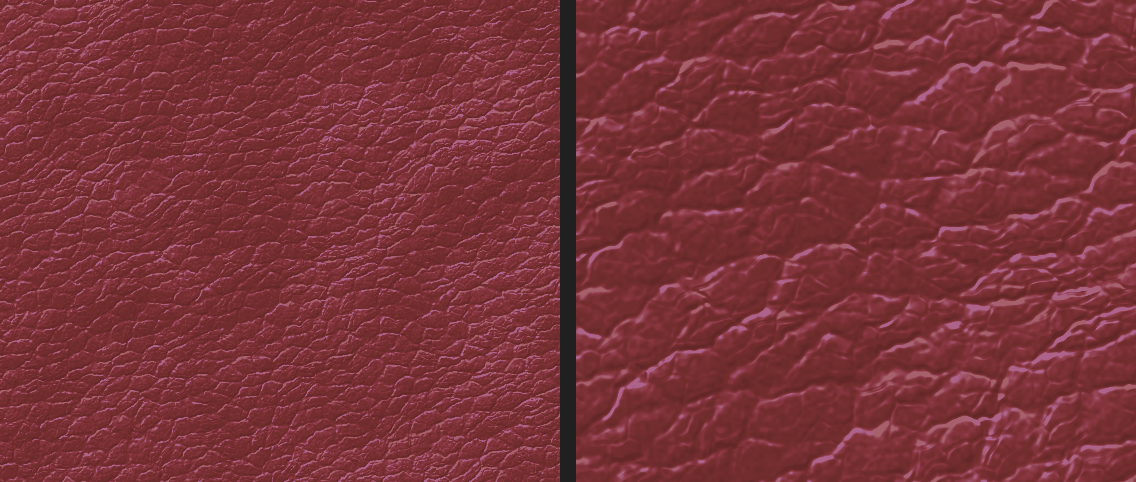
Left: the whole. Right: its middle third, enlarged.
A WebGL 1 fragment shader for this texture:

```glsl
precision highp float;
// Wine-red grained leather: skewed pebble cells lit from above, with soft worn patches.
uniform vec2 u_resolution;

#define GRAIN_SIZE vec2(0.049, 0.034)
#define WRINKLE_SCALE 2.3
#define CREASE_WIDTH 0.26
#define DOME 2.1
#define LIGHT_STEP vec2(-0.0013, 0.0027)
#define BASE_TONE 0.13
#define PATCH_TONE 0.27
#define SHADOW vec3(0.450, 0.177, 0.181)
#define WINE vec3(0.520, 0.204, 0.238)
#define ROSE vec3(0.575, 0.255, 0.318)
#define PINK vec3(0.65, 0.38, 0.42)
#define LILAC vec3(0.68, 0.39, 0.55)

vec2 hash2(vec2 p) {
  vec3 h = fract(p.xyx * vec3(0.1031, 0.1030, 0.0973));
  h += dot(h, h.yzx + 33.33);
  return fract((h.xx + h.yz) * h.zy);
}

float noise(vec2 p) {
  vec2 i = floor(p), f = fract(p);
  f = f * f * (3.0 - 2.0 * f);
  float low = mix(hash2(i).x, hash2(i + vec2(1.0, 0.0)).x, f.x);
  float high = mix(hash2(i + vec2(0.0, 1.0)).x, hash2(i + 1.0).x, f.x);
  return mix(low, high, f.y);
}

vec2 noise2(vec2 p) {
  return vec2(noise(p), noise(p + 41.7)) - 0.5;
}

// Distances to the nearest and second nearest cell centre
vec2 cellDistances(vec2 p) {
  vec2 i = floor(p), f = fract(p);
  vec2 nearest = vec2(8.0);
  for (int y = -1; y <= 1; y++) {
    for (int x = -1; x <= 1; x++) {
      vec2 cell = vec2(float(x), float(y));
      float d = length(cell + 0.08 + 0.84 * hash2(i + cell) - f);
      nearest = vec2(min(nearest.x, d), min(nearest.y, max(nearest.x, d)));
    }
  }
  return nearest;
}

// Rows rise gently to the right, cross creases rise steeply
vec2 grainSpace(vec2 p) {
  return vec2(1.06 * p.x - 0.44 * p.y, 1.14 * p.y - 0.13 * p.x) / GRAIN_SIZE;
}

float leatherHeight(vec2 p) {
  vec2 bent = p + 0.035 * noise2(p * 8.0) + 0.008 * noise2(p * 60.0)
            + 0.0035 * noise2(p * 150.0);
  vec2 g = grainSpace(bent);
  vec2 pebble = cellDistances(g);
  vec2 wrinkle = cellDistances(g * WRINKLE_SCALE + 17.0);
  float crease = smoothstep(0.0, CREASE_WIDTH, pebble.y - pebble.x);
  float fold = smoothstep(0.0, CREASE_WIDTH, wrinkle.y - wrinkle.x);
  float depth = mix(0.3, 1.25, noise(p * 50.0 + 5.0));
  float pores = 0.42 * noise(p * 220.0) + 0.25 * noise(p * 110.0 + 31.0);
  return depth * crease - DOME * pebble.x * pebble.x
       + 0.65 * fold * noise(p * 36.0 + 9.0) + pores;
}

// Broad diagonal patches of polish and wear
float wearPatch(vec2 p) {
  vec2 d = vec2(0.8 * p.x + 0.6 * p.y, 1.5 * (0.8 * p.y - 0.6 * p.x));
  float n = 0.5 * noise(d * 3.8 + 3.0) + 0.5 * noise(d * 9.0 + 21.0);
  return smoothstep(0.15, 0.85, n);
}

vec3 leatherColor(float tone, float tint) {
  vec3 glint = mix(PINK, LILAC, tint);
  vec3 c = mix(SHADOW, WINE, smoothstep(0.0, 0.42, tone));
  c = mix(c, ROSE, smoothstep(0.38, 0.70, tone));
  c = mix(c, glint, smoothstep(0.64, 1.05, tone));
  return c * (1.0 + 0.35 * clamp(tone, -0.4, 0.0));
}

void main() {
  vec2 p = gl_FragCoord.xy / u_resolution.y;
  float slope = leatherHeight(p) - leatherHeight(p + LIGHT_STEP);
  float wear = wearPatch(p);

  // Slopes facing the light glint in broken dashes, the others sink softly
  float relief = mix(0.70, 1.12, wear);
  float sparkle = mix(0.55, 1.85, noise(p * 230.0 + 50.0));
  float shade = sparkle * max(slope, 0.0) + 0.5 * min(slope, 0.0);
  float speckle = 0.32 * (noise(p * 330.0 + 70.0) - 0.5);
  float tone = BASE_TONE + PATCH_TONE * (wear - 0.5) + relief * shade + speckle;

  float tint = smoothstep(0.3, 0.7, noise(p * 60.0 + 13.0));
  gl_FragColor = vec4(leatherColor(tone, tint), 1.0);
}
```
